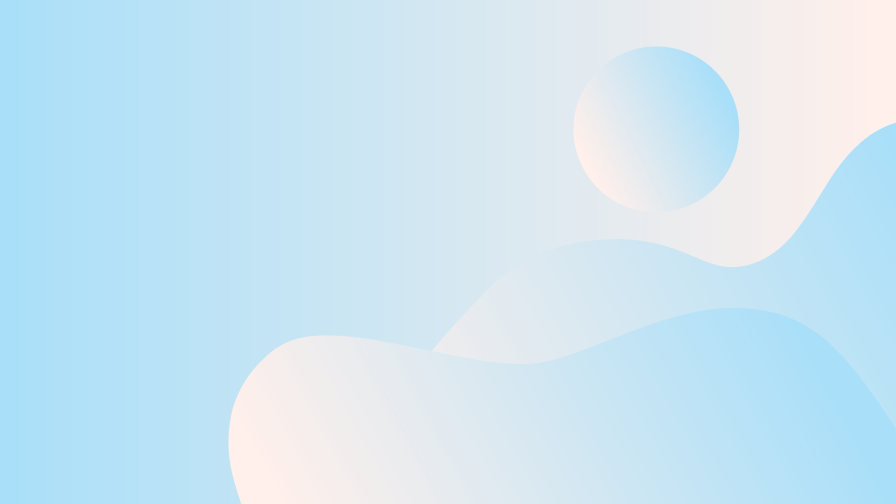
Write a Shadertoy shader that draws this background.

```glsl
// Soft paper-cut landscape: a pale sun above two rolling hills on a pastel sky.
// Hill outlines are smooth cubic curves through a few knots, and every shape
// is filled with a linear gradient between the same two colours.

const vec2 CANVAS = vec2(16.0, 9.0);   // working units, origin at lower left
const vec3 BLUSH = vec3(1.0, 0.94, 0.92);
const vec3 SKY_BLUE = vec3(0.667, 0.876, 0.976);

const vec2 SUN_CENTER = vec2(11.72, 6.69);
const float SUN_RADIUS = 1.48;

// Gradient axes: start (blush) in xy, end (blue) in zw
const vec4 SKY_AXIS = vec4(15.7, 0.0, 0.2, 0.0);
const vec4 SUN_AXIS = vec4(10.5, 6.05, 12.9, 7.3);
const vec4 BACK_AXIS = vec4(5.73, 1.67, 15.61, 6.95);
const vec4 FRONT_AXIS = vec4(4.4, 1.08, 12.92, 5.63);

// Ridge knots: position, height, slope
const int KNOTS = 9;
const vec3 BACK_RIDGE[KNOTS] = vec3[KNOTS](
    vec3(7.71, 2.73, 1.25), vec3(8.65, 3.77, 1.06), vec3(9.58, 4.44, 0.45),
    vec3(11.04, 4.73, 0.0), vec3(12.29, 4.46, -0.42), vec3(13.06, 4.23, 0.0),
    vec3(13.96, 4.6, 0.87), vec3(14.79, 5.75, 1.6), vec3(16.0, 6.81, 0.3));
const vec3 FRONT_RIDGE[KNOTS] = vec3[KNOTS](
    vec3(4.69, 2.58, 1.0), vec3(5.83, 3.01, 0.0), vec3(7.71, 2.73, -0.2),
    vec3(9.33, 2.5, 0.0), vec3(10.42, 2.75, 0.38), vec3(12.08, 3.35, 0.27),
    vec3(13.08, 3.5, 0.0), vec3(14.58, 3.06, -0.71), vec3(16.0, 1.35, -1.5));

// Left flank of the front hill: height, position, slope
const vec3 FLANK_LOW = vec3(0.0, 4.31, -0.35);
const vec3 FLANK_MID = vec3(1.08, 4.08, 0.0);
const vec3 FLANK_TOP = vec3(4.69, 2.58, 1.0).yxz;

// Cubic Hermite span between two knots, continued by its end tangents
float span(float x, vec3 a, vec3 b) {
    float width = b.x - a.x;
    float t = clamp((x - a.x) / width, 0.0, 1.0);
    float s = 1.0 - t;
    float inner = mix(a.y, b.y, t * t * (3.0 - 2.0 * t))
                + width * t * s * (a.z * s - b.z * t);
    return inner + a.z * min(x - a.x, 0.0) + b.z * max(x - b.x, 0.0);
}

float ridge(float x, vec3 knots[KNOTS]) {
    int i = 0;
    while (i < KNOTS - 2 && x > knots[i + 1].x) i++;
    return span(x, knots[i], knots[i + 1]);
}

float flank(float y) {
    return y < FLANK_MID.x ? span(y, FLANK_LOW, FLANK_MID)
                           : span(y, FLANK_MID, FLANK_TOP);
}

// Antialiased coverage of a field that is positive inside the shape
float coverage(float field) {
    float step1 = length(vec2(dFdx(field), dFdy(field)));
    return clamp(0.5 + field / max(step1, 1e-5), 0.0, 1.0);
}

vec3 gradient(vec2 p, vec4 axis) {
    vec2 dir = axis.zw - axis.xy;
    float t = dot(p - axis.xy, dir) / dot(dir, dir);
    return mix(BLUSH, SKY_BLUE, clamp(t, 0.0, 1.0));
}

void mainImage(out vec4 fragColor, in vec2 fragCoord) {
    vec2 p = fragCoord / iResolution.xy * CANVAS;

    // Sky and sun
    vec3 color = gradient(p, SKY_AXIS);
    float sun = coverage(SUN_RADIUS - length(p - SUN_CENTER));
    color = mix(color, gradient(p, SUN_AXIS), sun);

    // Hills, far to near
    float back = coverage(ridge(p.x, BACK_RIDGE) - p.y);
    color = mix(color, gradient(p, BACK_AXIS), back);
    float front = coverage(ridge(p.x, FRONT_RIDGE) - p.y)
                * coverage(p.x - flank(p.y));
    color = mix(color, gradient(p, FRONT_AXIS), front);

    fragColor = vec4(color, 1.0);
}
```
